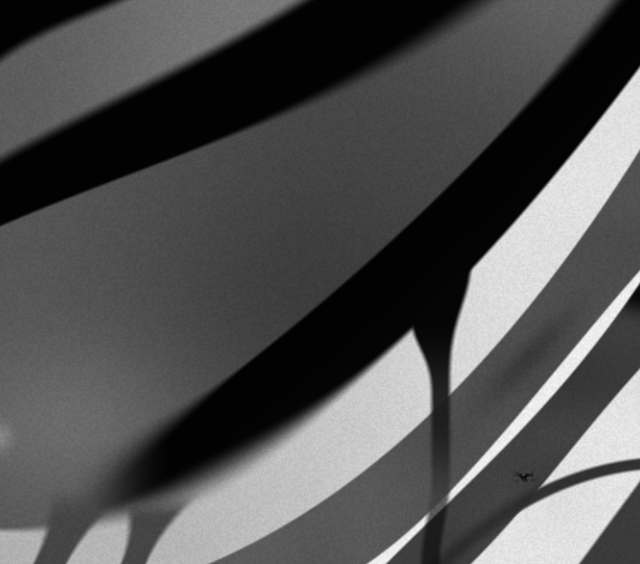
A Shadertoy shader for this background:

```glsl
// Monochrome study of soft curved shadows sweeping diagonally across a lit wall.

const float ASPECT = 1.1327;      // design width, with height 1
const float BLACK = 0.008;
const float PANEL_TONE = 0.275;
const float BAND_TONE = 0.30;
const float LOW_BAND_TONE = 0.235;
const float SLIT_TONE = 0.93;
const float GRAIN = 0.022;
const float GRAIN_SCALE = 330.0;

float hash(vec2 p) {
    vec3 q = fract(vec3(p.xyx) * 0.1031);
    q += dot(q, q.yzx + 33.33);
    return fract((q.x + q.y) * q.z);
}

float noise(vec2 p) {
    vec2 i = floor(p), f = fract(p);
    f = f * f * (3.0 - 2.0 * f);
    return mix(mix(hash(i), hash(i + vec2(1, 0)), f.x),
               mix(hash(i + vec2(0, 1)), hash(i + vec2(1, 1)), f.x), f.y);
}

// Height of a cubic through four evenly spaced knots from x0 to x1.
float cubic(float x, float x0, float x1, vec4 k) {
    float t = clamp(3.0 * (x - x0) / (x1 - x0), -0.3, 3.3);
    float a = t - 1.0, b = t - 2.0, c = t - 3.0;
    return dot(k, vec4(-a * b * c / 6.0, t * b * c / 2.0,
                       -t * a * c / 2.0, t * a * b / 6.0));
}

// Approximate signed distance to the cubic, positive below it.
float below(vec2 p, float x0, float x1, vec4 k) {
    float h = 0.002;
    float y = cubic(p.x, x0, x1, k);
    float slope = (cubic(p.x + h, x0, x1, k) - cubic(p.x - h, x0, x1, k)) / (2.0 * h);
    return (y - p.y) / sqrt(1.0 + slope * slope);
}

float cover(float d, float softness) {
    float s = max(softness, 1.2 / iResolution.y);
    return smoothstep(-s, s, d);
}

float glow(vec2 p, vec2 center, vec2 radius) {
    vec2 q = (p - center) / radius;
    return exp(-dot(q, q));
}

// Broad panel and the black shadows at the upper left.
float upperShadows(vec2 p) {
    float tone = PANEL_TONE + 0.06 * (1.0 - smoothstep(0.0, 0.6, p.x));
    tone += 0.09 * glow(p, vec2(0.14, 0.25), vec2(0.2, 0.14));
    tone += 0.11 * glow(p, vec2(1.02, 1.03), vec2(0.26, 0.2));
    tone += 0.13 * glow(p, vec2(0.0, 0.225), vec2(0.02, 0.025));
    tone -= 0.04 * glow(p, vec2(0.55, 0.48), vec2(0.3, 0.2));
    float strip = mix(0.36, 0.47, smoothstep(0.0, 0.45, p.x));

    float bandBottom = below(p, 0.0, 0.855, vec4(0.599, 0.712, 0.832, 1.0));
    float bandTop = below(p, 0.0, 0.538, vec4(0.717, 0.810, 0.900, 1.0));
    float corner = below(p, 0.0, 0.214, vec4(0.894, 0.938, 0.970, 1.0));
    tone = mix(tone, BLACK, cover(-bandBottom, 0.004 + 0.026 * smoothstep(0.3, 0.9, p.x)));
    tone = mix(tone, strip, cover(-bandTop, 0.014));
    return mix(tone, BLACK, cover(-corner, 0.012));
}

// Slanted stem: center and half width run from the floor to height h.
float stem(vec2 p, float h, vec2 center, vec2 halfWidth) {
    float t = p.y / h;
    float d = mix(halfWidth.x, halfWidth.y, t * t) - abs(p.x - mix(center.x, center.y, t));
    return cover(d, 0.004 + 0.007 * t);
}

void mainImage(out vec4 fragColor, in vec2 fragCoord) {
    vec2 p = fragCoord / iResolution.xy * vec2(ASPECT, 1.0);
    float tone = upperShadows(p);
    float cloud = noise(p * 9.0) - 0.5;

    // Great diagonal shadow, dissolving towards the lower left.
    float sweep = below(p, 0.177, 1.091, vec4(0.159, 0.391, 0.662, 1.0));
    float sweepSoft = 0.004 + 0.04 * (1.0 - smoothstep(0.14, 0.45, p.x))
                    + 0.014 * smoothstep(0.85, 1.1, p.x);
    tone = mix(tone, BLACK + 0.012 * smoothstep(0.06, 0.16, sweep),
               cover(sweep, sweepSoft) * smoothstep(0.10, 0.31, p.x));

    // Lit wall under the shadow.
    float lit = below(p, 0.0, 1.133, vec4(0.060, 0.156, 0.442, 0.882));
    float litSoft = 0.004 + 0.036 * glow(p, vec2(0.36, p.y), vec2(0.22, 1.0));
    float wall = mix(0.70, 0.87, smoothstep(0.2, 1.05, p.x)) + 0.04 * cloud;
    tone = mix(tone, wall, cover(lit, litSoft));

    // Two small stems at the lower left.
    float stems = max(stem(p, 0.085, vec2(0.088, 0.133), vec2(0.029, 0.045)),
                      stem(p, 0.090, vec2(0.236, 0.273), vec2(0.022, 0.044)));
    tone = mix(tone, min(tone, 0.27), stems * (1.0 - smoothstep(0.08, 0.14, p.y)));

    // Forked stem, flaring where it meets the great shadow.
    float flareL = smoothstep(0.28, 0.43, p.y), flareR = smoothstep(0.30, 0.53, p.y);
    float lean = 0.018 * (1.0 - smoothstep(0.0, 0.15, p.y));
    float left = 0.764 - 0.035 * flareL * flareL - lean;
    float right = 0.796 + 0.037 * flareR * flareR - lean;
    float trunk = cover(min(p.x - left, right - p.x), 0.006)
                * (1.0 - smoothstep(0.52, 0.56, p.y));
    tone = mix(tone, min(tone, mix(0.14, 0.02, flareL)), trunk);

    // Grey band, bright slit and lower band.
    float band = BAND_TONE + 0.05 * (1.0 - smoothstep(0.5, 0.9, p.x)) + 0.04 * cloud;
    vec2 along = mat2(0.7, -0.72, 0.72, 0.7) * (p - vec2(0.94, 0.37));
    band -= 0.07 * glow(along, vec2(0.0), vec2(0.12, 0.022));
    band *= 1.0 - trunk * mix(0.2, 0.62, smoothstep(0.10, 0.27, p.y));
    tone = mix(tone, band, cover(below(p, 0.369, 1.133, vec4(0.0, 0.149, 0.388, 0.735)), 0.003));

    float slit = mix(SLIT_TONE, 0.35, trunk);
    tone = mix(tone, slit, cover(below(p, 0.649, 1.133, vec4(0.0, 0.143, 0.329, 0.521)), 0.003));

    float arc = abs(below(p, 0.782, 1.133, vec4(0.0, 0.092, 0.150, 0.177)));
    float low = LOW_BAND_TONE + 0.06 * cloud;
    low *= 1.0 - 0.85 * glow(p, vec2(1.133, 0.475), vec2(0.045, 0.03));
    low *= (1.0 - 0.55 * trunk) * (1.0 - 0.3 * cover(0.012 - arc, 0.012));
    low *= 1.0 - 0.8 * glow(p, vec2(0.929, 0.155), vec2(0.015, 0.009))
                     * smoothstep(0.4, 0.65, noise(p * 190.0));
    tone = mix(tone, low, cover(below(p, 0.683, 1.133, vec4(0.0, 0.147, 0.304, 0.499)), 0.003));

    // Lit corner crossed by a thin arc, closed by a dark wedge.
    float cornerLight = mix(0.88 + 0.03 * cloud, 0.19, cover(0.010 - arc, 0.004));
    tone = mix(tone, cornerLight, cover(below(p, 0.833, 1.133, vec4(0.0, 0.109, 0.230, 0.347)), 0.003));
    float wedge = dot(p - vec2(1.025, 0.0), vec2(0.806, -0.592));
    tone = mix(tone, 0.23, cover(wedge, 0.004));

    // Fine plaster grain, stronger in the light.
    tone += GRAIN * (noise(p * GRAIN_SCALE) - 0.5) * smoothstep(0.0, 0.3, tone) * (1.0 + 2.0 * tone);
    fragColor = vec4(vec3(clamp(tone, 0.0, 1.0)), 1.0);
}
```
